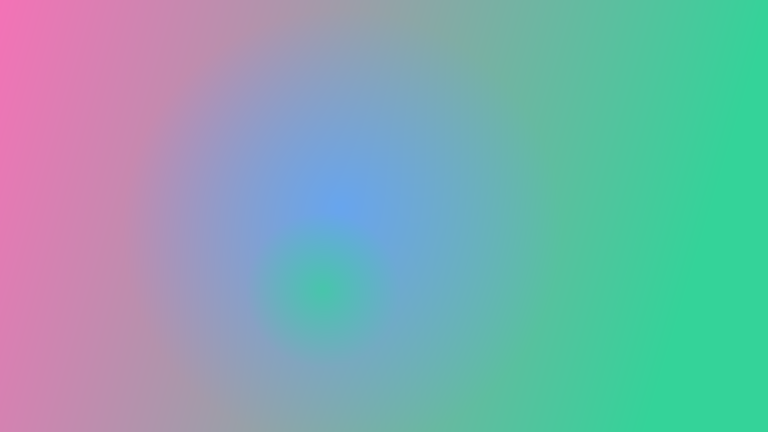
This background is drawn by a Shadertoy shader. Its source:

```glsl
// A pink to green diagonal gradient with a soft blue disc and a small green glow.

// Positions and lengths are in units of the canvas height.
#define SWEEP_SLOPE 0.30
#define SWEEP_LENGTH 1.794
#define DISC_CENTER vec2(0.792, 0.468)
#define DISC_FOCUS vec2(0.787, 0.521)
#define DISC_RADIUS 0.509
#define DISC_OPACITY 0.85
#define GLOW_CENTER vec2(0.748, 0.329)
#define GLOW_RADIUS 0.180
#define GLOW_OPACITY 0.70

const vec3 PINK = vec3(0.957, 0.447, 0.714);
const vec3 GREEN = vec3(0.204, 0.827, 0.600);
const vec3 BLUE = vec3(0.376, 0.647, 0.980);

// Radial ramp with an offset focus: 0 at the focus, 1 on the circle.
float focalRamp(vec2 p, vec2 focus, vec2 center, float radius) {
    vec2 ray = p - focus;
    vec2 offset = center - focus;
    float a = radius * radius - dot(offset, offset);
    float b = dot(ray, offset);
    return (sqrt(b * b + a * dot(ray, ray)) - b) / a;
}

// Opacity that fades linearly from the middle to the rim.
float fade(float ramp, float opacity) {
    return opacity * clamp(1.0 - ramp, 0.0, 1.0);
}

void mainImage(out vec4 fragColor, in vec2 fragCoord) {
    vec2 p = fragCoord / iResolution.y;

    // Diagonal sweep from the upper left corner
    float sweep = (p.x + SWEEP_SLOPE * (1.0 - p.y)) / SWEEP_LENGTH;
    vec3 color = mix(PINK, GREEN, clamp(sweep, 0.0, 1.0));

    // Large blue disc
    float disc = focalRamp(p, DISC_FOCUS, DISC_CENTER, DISC_RADIUS);
    color = mix(color, BLUE, fade(disc, DISC_OPACITY));

    // Small green glow
    float glow = length(p - GLOW_CENTER) / GLOW_RADIUS;
    color = mix(color, GREEN, fade(glow, GLOW_OPACITY));

    fragColor = vec4(color, 1.0);
}
```
